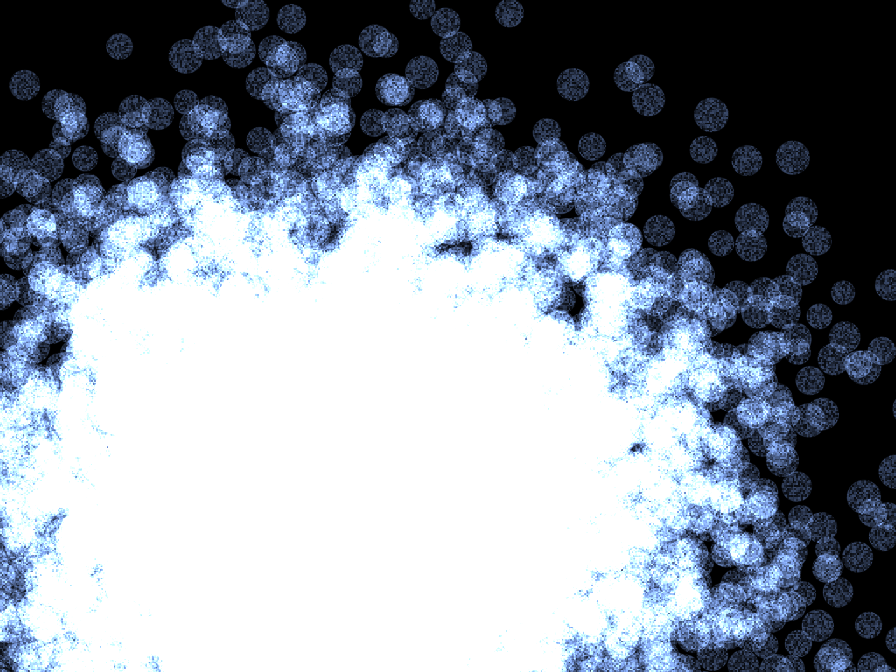
Give the GLSL for this background, as a Shadertoy shader.

```glsl
// Glowing cluster of grainy, translucent blue discs that add up to a white core.

#define CENTER vec2(0.503, 0.262)     // cluster middle, in canvas heights
#define SPREAD vec2(0.269, 0.226)     // standard deviation of the scatter
#define PEAK_OVERLAP 34.0             // mean discs stacked at the middle
#define SOLID_OVERLAP 15.0            // above this the core is plain white
#define DISC_COLOR vec3(0.128, 0.163, 0.235)
#define RADIUS_MIN 0.0165
#define RADIUS_MAX 0.0258
#define CELL 0.052                    // at least twice RADIUS_MAX
#define MAX_DISCS 26                  // most discs born in one cell
#define GRAIN 0.8                     // speckle strength inside a disc
#define GRAIN_ROWS 384.0              // speckles per canvas height
#define CLUMP_SIZE 0.06

// Integer hash giving three values in 0..1
vec3 hash3(ivec3 seed) {
    uvec3 v = uvec3(seed) * 1664525u + 1013904223u;
    v.x += v.y * v.z; v.y += v.z * v.x; v.z += v.x * v.y;
    v ^= v >> 16u;
    v.x += v.y * v.z; v.y += v.z * v.x; v.z += v.x * v.y;
    return vec3(v >> 8u) / 16777216.0;
}

// Local change of density with a soft round falloff
float clump(vec2 offset, float gain) {
    float fall = max(0.0, 1.0 - dot(offset, offset) / (CLUMP_SIZE * CLUMP_SIZE));
    return gain * fall * fall;
}

// Expected overlap of the smooth cluster
float overlapAt(vec2 p) {
    vec2 d = (p - CENTER) / SPREAD;
    return PEAK_OVERLAP * exp(-0.5 * dot(d, d));
}

// Gaps (negative) and bright knots (positive) around the rim
float rimGain(vec2 p) {
    float gain = clump(p - vec2(0.486, 0.661), -2.4);
    gain += clump(p - vec2(0.851, 0.540), -2.0);
    gain += clump(p - vec2(0.026, 0.149), -1.7);
    gain += clump(p - vec2(0.069, 0.470), -1.0);
    gain += clump(p - vec2(0.330, 0.680), 0.8);
    gain += clump(p - vec2(0.608, 0.688), 0.6);
    gain += clump(p - vec2(0.911, 0.549), 0.6);
    return exp(gain);
}

// Summed brightness of the discs of one cell that cover p
float cellLight(vec2 p, ivec2 cell, float blur) {
    vec2 middle = (vec2(cell) + 0.5) * CELL;
    float overlap = overlapAt(middle);
    if (overlap < 0.004) return 0.0;

    // Random disc count whose mean follows the density
    float meanRadius = 0.5 * (RADIUS_MIN + RADIUS_MAX);
    float mean = overlap * rimGain(middle) * CELL * CELL / (3.14159 * meanRadius * meanRadius);
    vec3 dice = hash3(ivec3(cell, 100));
    float swing = min(1.7 * sqrt(mean), mean);
    int count = min(int(mean + swing * (2.0 * dice.x - 1.0) + dice.y), MAX_DISCS);

    ivec2 speck = ivec2(floor(p * GRAIN_ROWS));
    float light = 0.0;
    for (int i = 0; i < count; i++) {
        vec3 rnd = hash3(ivec3(cell, i));
        vec2 offset = p - (vec2(cell) + rnd.xy) * CELL;
        float radius = mix(RADIUS_MIN, RADIUS_MAX, sqrt(rnd.z));
        float edge = length(offset) - radius;
        if (edge < blur) {
            int discId = i + 31 * cell.x + 977 * cell.y;
            float speckle = 1.0 + GRAIN * (2.0 * hash3(ivec3(speck, discId)).x - 1.0);
            light += speckle * (1.0 - smoothstep(-blur, blur, edge));
        }
    }
    return light;
}

void mainImage(out vec4 fragColor, in vec2 fragCoord) {
    vec2 p = fragCoord / iResolution.y;
    float blur = 0.75 / iResolution.y;
    fragColor = vec4(1.0);
    if (overlapAt(p) > SOLID_OVERLAP) return;

    // Discs fit in half a cell, so the four nearest cells suffice
    ivec2 base = ivec2(floor(p / CELL - 0.5));
    float light = 0.0;
    for (int k = 0; k < 4; k++)
        light += cellLight(p, base + ivec2(k & 1, k >> 1), blur);

    fragColor.rgb = min(DISC_COLOR * light, 1.0);
}
```
